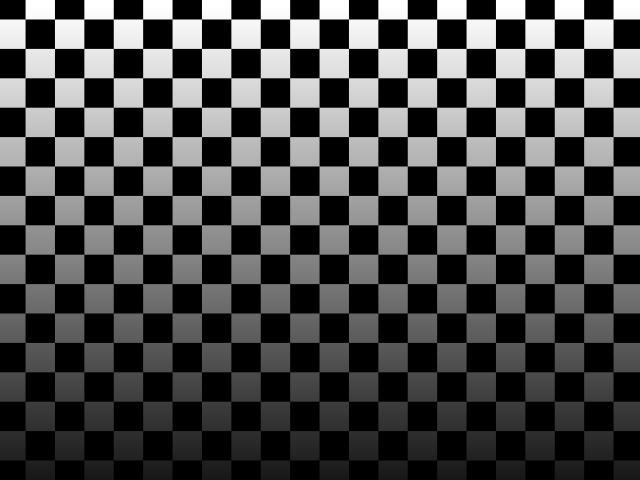
This pattern is drawn by a WebGL 2 fragment shader. Its source:

```glsl
#version 300 es
precision highp float;

uniform vec2 u_resolution;
out vec4 fragColor;

const float CELL_SIZE = 0.06125;              // side of a square, in canvas heights
const vec2 CELL_OFFSET = vec2(0.015, 0.5);    // board shift from the centre, in cells
const float BOTTOM_GRAY = 0.09;
const float TOP_WHITE = 1.01;

// Square wave of period 2 with edges one pixel wide: +1 on [0,1), -1 on [1,2)
float squareWave(float x, float pixel) {
    float edgeDistance = 0.5 - abs(2.0 * fract(0.5 * x + 0.25) - 1.0);
    return clamp(2.0 * edgeDistance / pixel, -1.0, 1.0);
}

// Coverage of the light squares
float checker(vec2 p, float pixel) {
    return 0.5 + 0.5 * squareWave(p.x, pixel) * squareWave(p.y, pixel);
}

// Vertical ramp that lights the squares
float verticalGradient(float height, float bottom, float top) {
    return min(mix(bottom, top, height), 1.0);
}

void main() {
    vec2 centred = (gl_FragCoord.xy - 0.5 * u_resolution) / u_resolution.y;
    float pixel = 1.0 / (u_resolution.y * CELL_SIZE);

    // Black squares are the unlit part of the board
    float coverage = checker(centred / CELL_SIZE + CELL_OFFSET, pixel);
    float gray = verticalGradient(gl_FragCoord.y / u_resolution.y, BOTTOM_GRAY, TOP_WHITE);

    fragColor = vec4(vec3(gray * coverage), 1.0);
}
```
